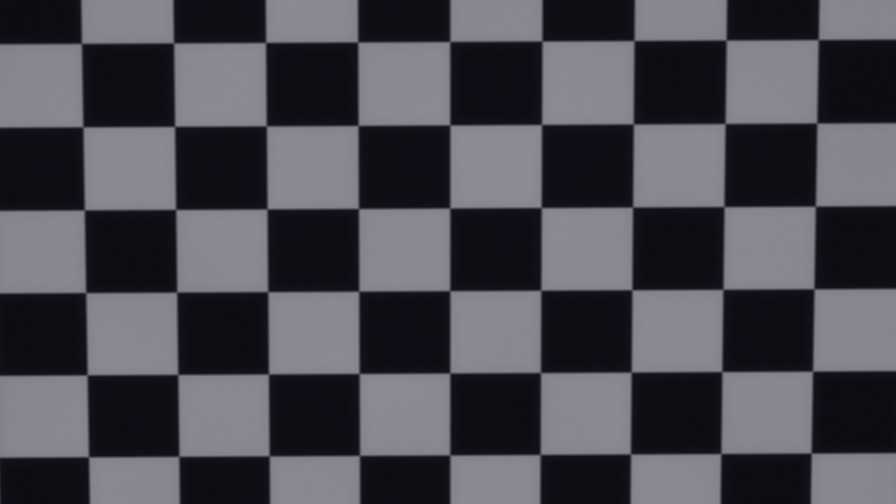
Reproduce this pattern procedurally as a Shadertoy shader.

```glsl
const vec3 LIGHT = vec3(0.535, 0.533, 0.575);
const vec3 DARK = vec3(0.056, 0.047, 0.076);

vec2 hashGradient(vec2 cell) {
    float n = fract(sin(dot(cell, vec2(127.1, 311.7))) * 43758.5);
    float angle = 6.2832 * n;
    return vec2(cos(angle), sin(angle));
}

float gradientNoise(vec2 p) {
    vec2 i = floor(p);
    vec2 f = p - i;
    vec2 u = f * f * f * (f * (f * 6.0 - 15.0) + 10.0);
    vec2 e = vec2(1.0, 0.0);
    float a = dot(hashGradient(i), f);
    float b = dot(hashGradient(i + e.xy), f - e.xy);
    float c = dot(hashGradient(i + e.yx), f - e.yx);
    float d = dot(hashGradient(i + e.xx), f - e.xx);
    return mix(mix(a, b, u.x), mix(c, d, u.x), u.y);
}

// Perspective board coordinates: one unit per square, rows counted downwards
vec2 boardCoords(vec2 p, float tilt) {
    float down = 1.0 - p.y;
    float column = (p.x - 0.0046) / mix(0.1831, 0.1788, down);
    float row = (down + tilt * p.x - 0.0833) / 0.166;
    return vec2(column, row + 0.00237 * row * row);
}

// Alternating +1 / -1 bands on both axes with soft transitions
vec2 softBands(vec2 q, vec2 softness) {
    vec2 f = fract(q);
    vec2 side = 1.0 - 2.0 * mod(floor(q), 2.0);
    vec2 signedDist = side * min(f, 1.0 - f);
    return smoothstep(-softness, softness, signedDist) * 2.0 - 1.0;
}

// 0 on dark squares, 1 on light squares
float checker(vec2 q, vec2 softness) {
    vec2 bands = softBands(q, softness);
    return 0.5 - 0.5 * bands.x * bands.y;
}

void mainImage(out vec4 fragColor, in vec2 fragCoord) {
    vec2 p = (fragCoord - vec2(0.5 * iResolution.x, 0.0)) / iResolution.y;
    vec2 board = boardCoords(p, 0.0052);

    // Crisp squares plus a faint bleed around their edges
    vec2 edge = max(vec2(0.026), fwidth(board));
    float crisp = checker(board, edge);
    float bleed = checker(board, vec2(0.16));
    vec3 color = mix(DARK, LIGHT, mix(crisp, bleed, 0.1));

    // Uneven lighting and fine grain
    float blotches = gradientNoise(p * 3.5 + 7.0);
    float grain = gradientNoise(p * 70.0);
    float falloff = dot(p - vec2(0.0, 0.5), p - vec2(0.0, 0.5));
    color *= 1.01 - 0.03 * falloff + 0.025 * blotches;
    color += 0.006 * grain;

    fragColor = vec4(clamp(color, 0.0, 1.0), 1.0);
}
```
